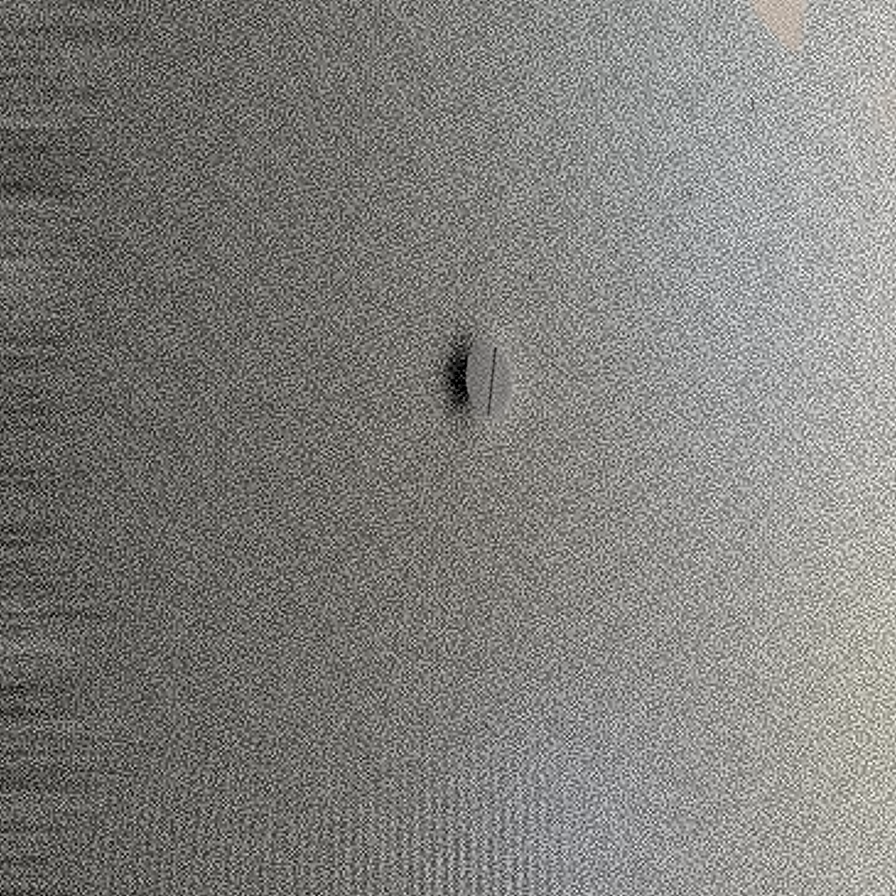
A Shadertoy shader for this texture:

```glsl
float hash(vec2 p) {
    return fract(sin(dot(p, vec2(12.9898, 78.233))) * 43758.5453);
}

float valueNoise(vec2 p) {
    vec2 cell = floor(p);
    vec2 f = fract(p);
    f = f * f * (3.0 - 2.0 * f);
    float low = mix(hash(cell), hash(cell + vec2(1, 0)), f.x);
    float high = mix(hash(cell + vec2(0, 1)), hash(cell + vec2(1, 1)), f.x);
    return mix(low, high, f.y);
}

// Fine mottling with its broad component removed
float grain(vec2 p) {
    float around = valueNoise(p + vec2(1.1, 0)) + valueNoise(p - vec2(1.1, 0))
                 + valueNoise(p + vec2(0, 1.1)) + valueNoise(p - vec2(0, 1.1));
    return valueNoise(p) - 0.25 * around;
}

float glow(vec2 p, vec2 center, vec2 radius) {
    vec2 d = (p - center) / radius;
    return exp(-dot(d, d));
}

float segmentDistance(vec2 p, vec2 a, vec2 b) {
    vec2 ab = b - a;
    return length(p - a - ab * clamp(dot(p - a, ab) / dot(ab, ab), 0.0, 1.0));
}

float ellipseDistance(vec2 p, vec2 radius) {
    return (length(p / radius) - 1.0) * min(radius.x, radius.y);
}

float softMask(float distanceToEdge, float softness) {
    return 1.0 - smoothstep(-softness, softness, distanceToEdge);
}

vec3 wallColor(vec2 p) {
    float light = 0.36 + 0.14 * p.x + 0.20 * p.x * p.x;
    light += 0.03 * (p.y - 0.5) * smoothstep(0.3, 1.0, p.x);
    vec3 color = light * mix(vec3(1.015, 1.0, 0.955), vec3(1.01, 1.0, 0.975), p.x);
    // Cool reflections and a warm right border
    color += vec3(0.005, 0.018, 0.04) * glow(p, vec2(0.83, 0.68), vec2(0.14, 0.25));
    color += vec3(0.03, 0.04, 0.07) * glow(p, vec2(0.64, 0.08), vec2(0.14, 0.16));
    color += vec3(0.01, 0.025, 0.035) * glow(p, vec2(0.72, 0.95), vec2(0.2, 0.25));
    color += vec3(0.01, 0.01, -0.02) * glow(p, vec2(1.0, 0.22), vec2(0.12, 0.2));
    color -= vec3(0.01, 0.015, 0.02) * glow(p, vec2(0.5, 0.45), vec2(0.18, 0.2));
    return color;
}

// Uneven scratches at the left, curved ripples along the bottom
float streaks(vec2 p) {
    float reach = 0.07 + 0.08 * valueNoise(vec2(3.0, p.y * 24.0));
    float leftFade = 1.0 - smoothstep(0.4 * reach, 1.3 * reach, p.x);
    float scratches = valueNoise(vec2(p.x * 7.0, p.y * 150.0)) - 0.5;
    scratches += 0.7 * (valueNoise(vec2(p.x * 5.0 + 9.0, p.y * 38.0)) - 0.5);
    float bottomFade = (1.0 - smoothstep(0.06, 0.25, p.y))
                     * smoothstep(0.07, 0.13, p.x)
                     * (1.0 - smoothstep(0.58, 0.70, p.x));
    float bend = 0.7 * p.y * p.y * (1.0 - smoothstep(0.15, 0.5, p.x));
    float ripples = sin(6.28318 * 78.0 * (p.x - bend));
    float strength = 0.04 + 0.05 * glow(p, vec2(0.52, 0.0), vec2(0.12, 0.14));
    return 0.15 * scratches * leftFade + strength * ripples * bottomFade;
}

// Pale patches near the upper right corner
float peachPatch(vec2 p) {
    float span = smoothstep(0.93, 1.0, p.y);
    float center = mix(0.888, 0.868, span);
    float halfWidth = mix(0.004, 0.030, span);
    float upper = softMask(abs(p.x - center) - halfWidth, 0.009)
                * smoothstep(0.930, 0.952, p.y);
    return upper + 0.4 * glow(p, vec2(0.995, 0.88), vec2(0.022, 0.03));
}

// Small marks along a shallow arc, with one below
float specks(vec2 p, float aa) {
    float mask = 0.0;
    for (int i = 0; i < 5; i++) {
        float t = float(i);
        vec2 center = vec2(0.84 - 0.063 * t - 0.0066 * t * t,
                           0.883 - 0.121 * t + 0.019 * t * t);
        if (i == 4) center = vec2(0.543, 0.19);
        float lean = 0.5 * (hash(vec2(t, 3.0)) - 0.5);
        vec2 reach = mix(0.006, 0.003, min(t, 1.0)) * vec2(lean, 1.0);
        float d = segmentDistance(p, center - reach, center + reach);
        mask = max(mask, softMask(d - 0.0014, aa));
    }
    return mask;
}

vec3 addButton(vec3 color, vec2 p, float body, float aa) {
    vec2 local = p - vec2(0.547, 0.576);
    // Ragged cast shadow and reflected halo
    float ragged = 0.75 + 0.4 * valueNoise(p * 150.0);
    float shadow = glow(p, vec2(0.516, 0.579), vec2(0.018, 0.036));
    color *= 1.0 - min(1.05 * shadow * ragged, 0.92);
    float halo = glow(local, vec2(0.004, -0.004), vec2(0.036, 0.054));
    color += 0.12 * halo * smoothstep(-0.025, 0.012, local.x);
    // Domed face with a narrow central groove
    float shade = 0.48 + 1.3 * local.x;
    shade += 0.10 * smoothstep(-0.008, 0.0, body) * smoothstep(-0.01, 0.02, local.x);
    color = mix(color, shade * vec3(1.0, 0.985, 0.965), softMask(body, 1.5 * aa));
    float groove = segmentDistance(p, vec2(0.553, 0.611), vec2(0.545, 0.537));
    color += 0.06 * softMask(abs(groove - 0.004) - 0.001, aa);
    return mix(color, vec3(0.17, 0.16, 0.15), 0.85 * softMask(groove - 0.0012, aa));
}

void mainImage(out vec4 fragColor, in vec2 fragCoord) {
    vec2 p = fragCoord / iResolution.xy;
    float aa = 1.0 / min(iResolution.x, iResolution.y);
    vec2 local = p - vec2(0.547, 0.576);
    float body = ellipseDistance(local + vec2(0.06 * local.y, 0.0), vec2(0.027, 0.046));
    float patches = clamp(peachPatch(p), 0.0, 1.0);
    vec3 color = wallColor(p);
    color = mix(color, vec3(0.78, 0.72, 0.67), 0.75 * patches);
    color = mix(color, vec3(0.25, 0.24, 0.24), 0.7 * specks(p, aa));
    color = addButton(color, p, body, aa);
    // Surface texture, calmer on the button and patches
    float calm = 1.0 - 0.55 * max(softMask(body, 0.004), patches);
    float mottling = 0.53 * grain(p * 365.0) + 0.10 * (valueNoise(p * 170.0) - 0.5);
    color += streaks(p) + mottling * calm;
    fragColor = vec4(clamp(color, 0.0, 1.0), 1.0);
}
```
